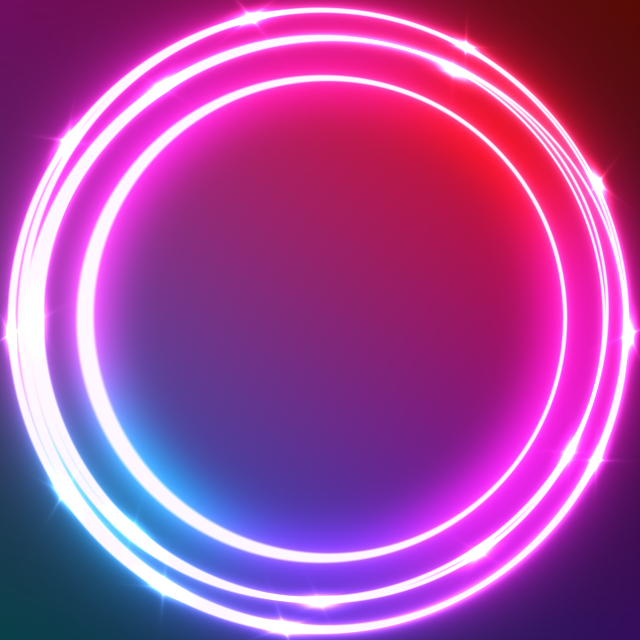
Write a WebGL 1 fragment shader that draws this background.

```glsl
precision highp float;
// Neon rings with sparkling flares over a smooth multicolour gradient.
uniform vec2 u_resolution;

const vec2 HUB = vec2(0.508, 0.503);
const float HUB_RADIUS = 0.375;
const vec3 WHITE = vec3(1.0, 0.97, 1.0);

float hash(float n) {
  return fract(sin(n * 127.1) * 43758.5453);
}

mat2 rotation(float a) {
  float c = cos(a), s = sin(a);
  return mat2(c, -s, s, c);
}

vec3 fourCorners(vec2 t, vec3 bl, vec3 br, vec3 tl, vec3 tr) {
  return mix(mix(bl, br, t.x), mix(tl, tr, t.x), t.y);
}

// Adds one hue to a weighted blend around the circle; w holds the weight sum.
vec4 hueAt(float angle, float centre, vec3 hue) {
  float w = exp(9.0 * (cos(angle - centre) - 1.0));
  return vec4(hue * w, w);
}

vec3 neonHue(float a) {
  vec4 sum = hueAt(a, 0.0, vec3(1.0, 0.10, 0.80));
  sum += hueAt(a, 0.78, vec3(1.0, 0.08, 0.10));
  sum += hueAt(a, 1.57, vec3(1.0, 0.10, 0.62));
  sum += hueAt(a, 2.36, vec3(1.0, 0.15, 0.92));
  sum += hueAt(a, 3.10, vec3(0.95, 0.30, 0.98));
  sum += hueAt(a, 3.85, vec3(0.15, 0.72, 1.0));
  sum += hueAt(a, 4.70, vec3(0.48, 0.24, 1.0));
  sum += hueAt(a, 5.50, vec3(1.0, 0.14, 1.0));
  return sum.rgb / sum.a;
}

// Signed distance to a tilted ellipse, good near its outline.
float ellipse(vec2 p, vec2 centre, vec2 radii, float tilt) {
  vec2 q = rotation(tilt) * (p - centre) / radii;
  return (length(q) - 1.0) * min(radii.x, radii.y);
}

// x: white core, y: coloured halo.
vec2 neonLine(float d, float width, float halo, float pixel) {
  float core = 1.0 - smoothstep(width - pixel, width + pixel + 0.5 * width, abs(d));
  return vec2(core, exp(-max(abs(d) - width, 0.0) / halo));
}

// Bright spot stretched along the ring, with optional thin crossing rays.
float flare(vec2 p, float angle, float radius, float size, float rays) {
  vec2 dir = vec2(cos(angle), sin(angle));
  vec2 v = p - 0.5 - dir * radius;
  vec2 q = vec2(dot(v, dir), dot(v, vec2(-dir.y, dir.x))) / size;
  float spot = exp(-dot(q * vec2(1.0, 0.36), q * vec2(1.0, 0.36)));
  vec2 r = abs(rotation(0.45) * q);
  float spikes = exp(-r.y * 4.0 - r.x * 0.6) + exp(-r.x * 4.0 - r.y * 0.6);
  return spot + rays * spikes;
}

void main() {
  vec2 p = gl_FragCoord.xy / u_resolution;
  float pixel = 0.7 / min(u_resolution.x, u_resolution.y);
  vec2 v = p - HUB;
  float angle = atan(v.y, v.x);
  vec3 hue = neonHue(angle);

  float hub = length(v) - HUB_RADIUS;
  float rim = ellipse(p, vec2(0.4995), vec2(0.481, 0.486), 0.0);
  float leftSide = pow(0.5 + 0.5 * cos(angle - 3.4), 2.0);
  float lowerRight = pow(0.5 + 0.5 * cos(angle + 0.7), 8.0);

  // Dark outer field and brighter disc.
  vec3 outer = fourCorners(p, vec3(0.03, 0.25, 0.28), vec3(0.20, 0.05, 0.36),
                           vec3(0.44, 0.05, 0.37), vec3(0.34, 0.04, 0.01));
  vec2 t = clamp((p - 0.15) / 0.7, 0.0, 1.0);
  vec3 disc = fourCorners(t, vec3(0.12, 0.36, 0.68), vec3(0.44, 0.06, 0.60),
                          vec3(0.66, 0.14, 0.50), vec3(0.86, 0.05, 0.09));
  vec3 color = mix(disc, outer, smoothstep(-0.02, 0.02, hub));

  // Wide light inside, between and outside the rings.
  float inside = exp(-pow(min(hub, 0.0) / 0.058, 2.0));
  float band = mix(0.86, 0.58, leftSide);
  float outside = 0.75 * exp(-max(rim, 0.0) / 0.04);
  float light = mix(inside * 0.95, band, smoothstep(0.0, 0.05, hub));
  light = mix(light, outside, smoothstep(-0.012, 0.004, rim));
  color = mix(color, hue, light);

  // Crossing outer rings.
  float width = 0.0014 + 0.0036 * leftSide + 0.001 * lowerRight;
  vec2 rings = neonLine(rim, width, 0.007, pixel);
  rings += neonLine(ellipse(p, vec2(0.505, 0.499), vec2(0.471, 0.484), 0.12), width, 0.007, pixel);
  rings += neonLine(ellipse(p, vec2(0.510, 0.480), vec2(0.469, 0.461), 0.0), width, 0.007, pixel);
  rings += neonLine(ellipse(p, vec2(0.503, 0.502), vec2(0.441, 0.441), 0.0), width, 0.008, pixel);
  rings += neonLine(ellipse(p, vec2(0.501, 0.501), vec2(0.452, 0.433), 0.5), width, 0.008, pixel);

  // Main ring, heaviest on the left.
  vec2 mainRing = neonLine(hub, 0.0024 + 0.0085 * leftSide, 0.009 + 0.006 * leftSide, pixel);
  float halo = min(rings.y * 0.6 + mainRing.y * 0.9, 1.3);
  color = mix(color, mix(hue, vec3(1.0, 0.35, 1.0), 0.35 * (1.0 - leftSide)), min(halo, 1.0));
  color += halo * halo * 0.22 * WHITE;
  color = mix(color, WHITE, clamp(rings.x + mainRing.x, 0.0, 1.0));

  // Flares spaced along the rim and along the inner rings.
  float glints = 0.0;
  for (int i = 0; i < 10; i++) {
    float n = float(i);
    float size = 0.009 + 0.005 * hash(n + 3.0);
    glints += flare(p, -0.47 + 0.574 * n - 0.22 * sin(0.75 * n), 0.484, size, 0.7);
  }
  for (int i = 0; i < 7; i++) {
    float n = float(i);
    glints += flare(p, 1.08 + 1.152 * n - 0.061 * n * n, 0.441, 0.012, 0.25);
  }
  color += glints * mix(hue, WHITE, clamp(glints, 0.25, 1.0));
  gl_FragColor = vec4(clamp(color, 0.0, 1.0), 1.0);
}
```
